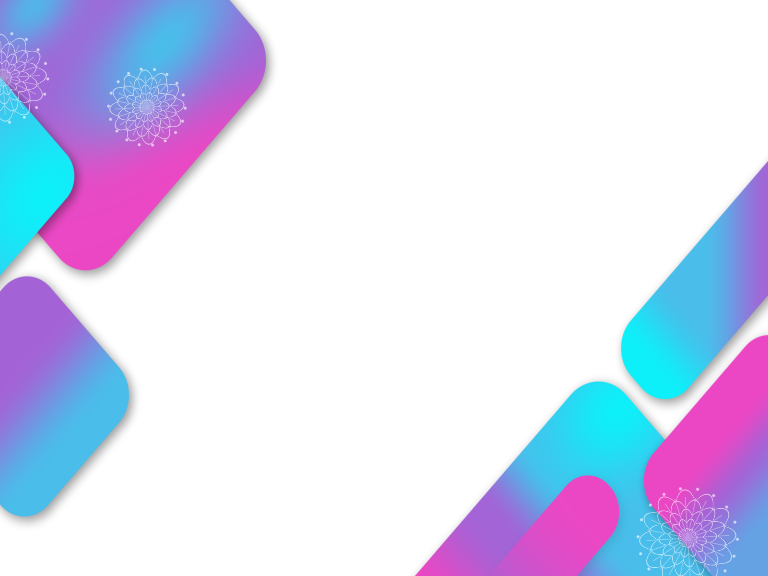
Give the GLSL for this background, as a Shadertoy shader.

```glsl
// Glossy slanted gradient cards with soft shadows and lace rosettes on white.

const vec3 WHITE  = vec3(1.0);
const vec3 CYAN   = vec3(0.05, 0.94, 0.98);
const vec3 BLUE   = vec3(0.29, 0.74, 0.92);
const vec3 PURPLE = vec3(0.64, 0.39, 0.84);
const vec3 PINK   = vec3(0.92, 0.28, 0.77);
const vec2 SLANT  = vec2(0.758, 0.652);   // normal of the slanted card edges

// Coordinates across the two slanted edge directions.
vec2 toSlant(vec2 p) {
    return vec2(dot(p, SLANT * vec2(1.0, -1.0)), dot(p, SLANT));
}

// Rounded rhombus between two corners given in slanted coordinates.
float cardDistance(vec2 q, vec2 low, vec2 high, float radius) {
    vec2 d = abs(q - 0.5 * (low + high)) - 0.5 * (high - low) + radius;
    return length(max(d, 0.0)) + min(max(d.x, d.y), 0.0) - radius;
}

// Lays a card and its offset shadow over the colour below.
vec3 layCard(vec3 below, vec3 paint, vec2 p, vec2 low, vec2 high,
             float radius, float shadow, float pixel) {
    float edge = cardDistance(toSlant(p), low, high, radius);
    vec2 shift = vec2(0.005, -0.006);
    float shadowEdge = cardDistance(toSlant(p - shift), low, high, radius);
    float dark = smoothstep(-0.026, 0.012, -shadowEdge);
    vec3 shaded = below * (1.0 - shadow * dark * dark);
    return mix(shaded, paint, smoothstep(-0.5 * pixel, 0.5 * pixel, -edge));
}

// Soft elliptical glow, stretched along the slant.
float glow(vec2 p, vec2 center, float along, float across) {
    vec2 d = p - center;
    vec2 e = vec2(dot(d, SLANT.yx) / along,
                  dot(d, SLANT * vec2(1.0, -1.0)) / across);
    return exp(-dot(e, e));
}

float stroke(float d, float width, float pixel) {
    return 1.0 - smoothstep(width - 0.5 * pixel, width + 0.5 * pixel, abs(d));
}

// Lace rosette: scalloped rings, veins between them and a rim of beads.
float rosette(vec2 p, vec2 center, float size, float pixel) {
    vec2 d = (p - center) / size;
    float r = length(d);
    if (r > 1.2 || r < 0.001) return 0.0;
    float a = atan(d.y, d.x) + 0.2;
    float ink = 0.0;
    for (int i = 1; i <= 5; i++) {
        float k = float(i);
        float scallop = abs(cos(6.0 * a + 1.5708 * k));
        float ring = 0.19 * k * (0.82 + 0.24 * scallop);
        ink = max(ink, stroke((r - ring) * size, 0.0008, pixel));
    }
    float vein = abs(sin(12.0 * a)) * r / 12.0 * size;
    ink = max(ink, 0.7 * stroke(vein, 0.0005, pixel) * step(r, 0.86));
    float sector = 6.28319 / 18.0;
    float angle = mod(a, sector) - 0.5 * sector;
    vec2 bead = r * vec2(cos(angle), sin(angle)) - vec2(1.04, 0.0);
    return max(ink, stroke(length(bead) * size, 0.0025, pixel));
}

void mainImage(out vec4 fragColor, in vec2 fragCoord) {
    vec2 p = fragCoord / iResolution.y;
    vec2 q = toSlant(p);
    float pixel = 1.5 / iResolution.y;
    vec3 color = WHITE;

    // Upper left: large streaked card, then the cyan card over it
    float rise = p.y - 0.25 * (p.x - 0.2);
    vec3 paint = mix(PINK, PURPLE, smoothstep(0.68, 0.87, rise));
    paint = mix(paint, BLUE, glow(p, vec2(0.286, 0.925), 0.17, 0.08));
    paint = mix(paint, BLUE, 0.9 * glow(p, vec2(0.06, 0.99), 0.09, 0.055));
    color = layCard(color, paint, p, vec2(-1.2, 0.438), vec2(-0.213, 0.954), 0.07, 0.35, pixel);
    paint = mix(BLUE, CYAN, glow(p, vec2(0.078, 0.66), 0.2, 0.13));
    color = layCard(color, paint, p, vec2(-0.826, 0.218), vec2(-0.34, 0.565), 0.05, 0.35, pixel);

    // Left: purple to blue card
    paint = mix(PURPLE, BLUE, smoothstep(-0.21, -0.06, q.x));
    color = layCard(color, paint, p, vec2(-0.322, 0.081), vec2(-0.017, 0.393), 0.0625, 0.35, pixel);

    // Right: long bar rising off the canvas
    paint = mix(CYAN, BLUE, smoothstep(1.09, 1.21, q.y));
    paint = mix(paint, PURPLE, smoothstep(1.22, 1.34, p.x));
    color = layCard(color, paint, p, vec2(0.541, 1.057), vec2(0.693, 1.9), 0.0625, 0.35, pixel);

    // Lower right: wide card, inner pink bar and overlapping pink card
    paint = mix(PURPLE, BLUE, smoothstep(0.72, 0.84, q.y));
    paint = mix(PINK, paint, smoothstep(0.54, 0.70, q.y));
    paint = mix(paint, CYAN, glow(p, vec2(1.075, 0.29), 0.13, 0.1));
    color = layCard(color, paint, p, vec2(0.546, 0.305), vec2(1.26, 1.029), 0.073, 0.35, pixel);
    paint = mix(PURPLE, PINK, smoothstep(0.54, 0.84, q.y));
    color = layCard(color, paint, p, vec2(0.643, 0.3), vec2(0.759, 0.904), 0.057, 0.08, pixel);
    paint = mix(PINK, PURPLE, smoothstep(0.79, 0.87, q.x));
    paint = mix(paint, BLUE, 0.7 * smoothstep(0.85, 0.95, q.x));
    color = layCard(color, paint, p, vec2(0.721, 0.937), vec2(1.43, 1.303), 0.0625, 0.35, pixel);

    // White lace on the cards
    float lace = rosette(p, vec2(0.255, 0.814), 0.064, pixel);
    lace = max(lace, rosette(p, vec2(0.005, 0.865), 0.075, pixel));
    lace = max(lace, rosette(p, vec2(1.194, 0.066), 0.083, pixel));
    color = mix(color, WHITE, 0.65 * lace);

    fragColor = vec4(color, 1.0);
}
```
